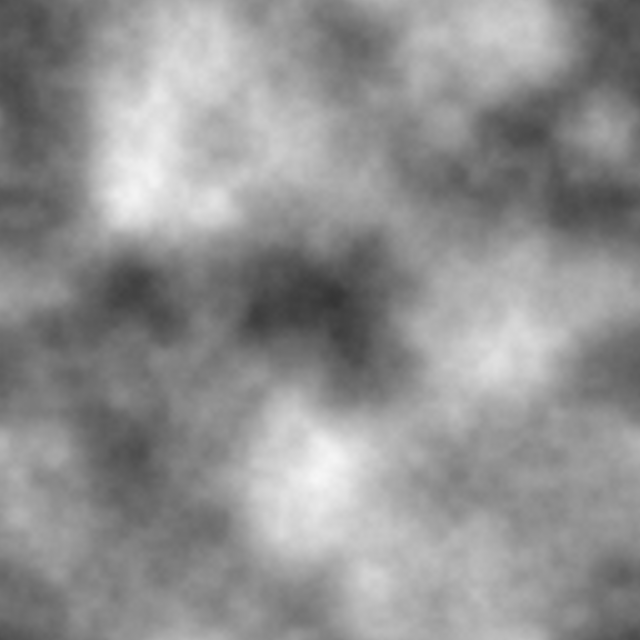
Give the GLSL for this texture, as a Shadertoy shader.

```glsl
const int   BASE_CELLS = 4;               // cells of the coarsest layer across the tile
const int   OCTAVES    = 6;
const float GAIN       = 0.5;             // strength of each layer relative to the last
const vec2  LAYER_SHIFT = vec2(0.37, 0.61); // keeps the layers' grids from lining up
const float MEAN_GREY  = 0.571;
const float COARSE_SPREAD = 0.121;        // standard deviation of the coarsest layer
const float NOISE_SPREAD  = 0.22;         // typical deviation of raw value noise
const int   PROBES     = 2 * BASE_CELLS;  // samples per side used to level the coarse layer

// Integer hash of a lattice point, 0 to 1
float hash(uvec2 cell, uint seed) {
    uint h = cell.x + 131u * cell.y + 31337u * seed + 977u;
    h = (h ^ (h >> 16)) * 0x7feb352du;
    h = (h ^ (h >> 15)) * 0x846ca68bu;
    h ^= h >> 16;
    return float(h >> 8) * exp2(-24.0);
}

float lattice(ivec2 cell, int cells, int seed) {
    return hash(uvec2(cell % cells), uint(seed));
}

// Value noise that wraps after a whole number of cells
float wrappedNoise(vec2 p, int cells, int seed) {
    ivec2 cell = ivec2(floor(p));
    vec2 f = fract(p);
    vec2 w = f * f * f * (f * (f * 6.0 - 15.0) + 10.0);
    float low  = mix(lattice(cell, cells, seed),
                     lattice(cell + ivec2(1, 0), cells, seed), w.x);
    float high = mix(lattice(cell + ivec2(0, 1), cells, seed),
                     lattice(cell + ivec2(1, 1), cells, seed), w.x);
    return mix(low, high, w.y);
}

// Mean and standard deviation of the coarsest layer over the tile
vec2 coarseStatistics() {
    float sum = 0.0, sumSquares = 0.0;
    for (int y = 0; y < PROBES; y++) {
        for (int x = 0; x < PROBES; x++) {
            vec2 p = (vec2(x, y) + 0.5) * float(BASE_CELLS) / float(PROBES);
            float v = wrappedNoise(p, BASE_CELLS, 0);
            sum += v;
            sumSquares += v * v;
        }
    }
    float count = float(PROBES * PROBES);
    float mean = sum / count;
    return vec2(mean, sqrt(max(sumSquares / count - mean * mean, 1e-4)));
}

// Sum of wrapped layers, each measured in standard deviations
float clouds(vec2 uv) {
    vec2 coarse = coarseStatistics();
    float total = (wrappedNoise(uv * float(BASE_CELLS), BASE_CELLS, 0) - coarse.x) / coarse.y;
    float strength = GAIN;
    int cells = 2 * BASE_CELLS;
    for (int i = 1; i < OCTAVES; i++) {
        vec2 p = uv * float(cells) + LAYER_SHIFT * float(i);
        total += strength * (wrappedNoise(p, cells, i) - 0.5) / NOISE_SPREAD;
        strength *= GAIN;
        cells *= 2;
    }
    return total;
}

void mainImage(out vec4 fragColor, in vec2 fragCoord) {
    vec2 uv = fragCoord / iResolution.xy;
    float grey = MEAN_GREY + COARSE_SPREAD * clouds(uv);
    fragColor = vec4(vec3(clamp(grey, 0.0, 1.0)), 1.0);
}
```
